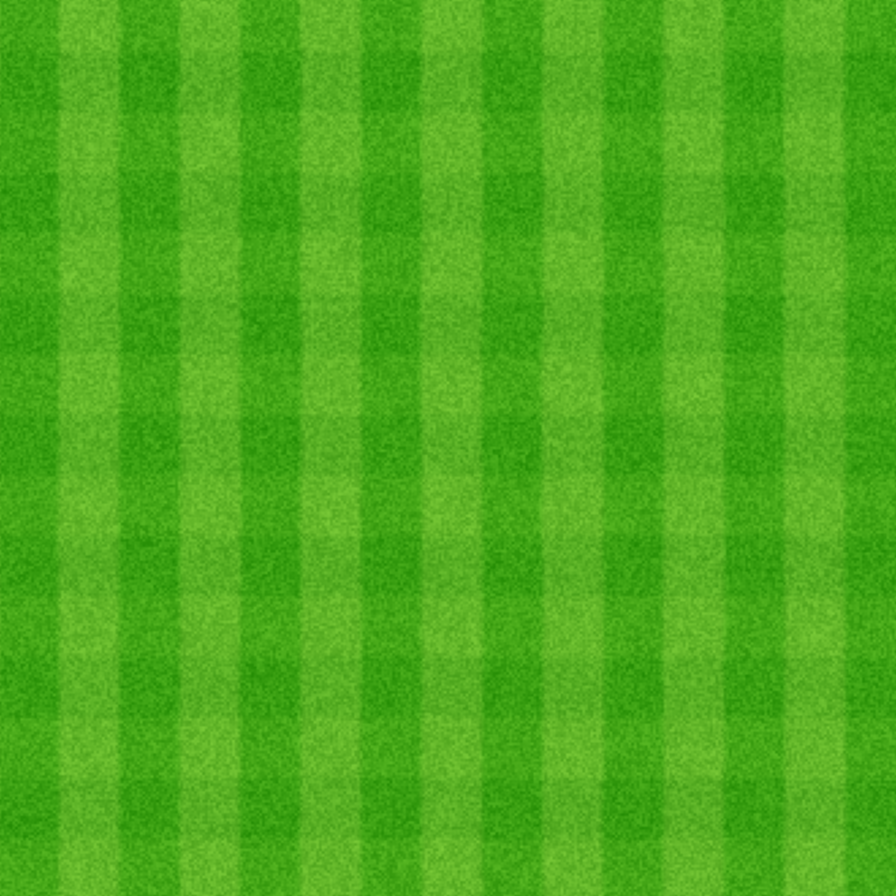
Write a WebGL 1 fragment shader that draws this texture.

```glsl
precision highp float;

uniform vec2 u_resolution;

#define BAND_WIDTH 0.0675
#define BAND_START vec2(0.0655, -0.0035)
#define EDGE_SOFTNESS 0.075
#define EDGE_WOBBLE 0.0022
#define DARK_GREEN vec3(0.244, 0.635, 0.077)
#define LIGHT_GREEN vec3(0.364, 0.698, 0.149)
#define ROW_TINT vec3(0.044, 0.030, 0.022)
#define GRAIN_TINT vec3(0.165, 0.145, 0.105)
#define GRAIN_CELLS 330.0
#define PATCH_TINT vec3(0.018, 0.012, 0.008)

float hash(vec2 p) {
    vec3 q = fract(vec3(p.xyx) * 0.1031);
    q += dot(q, q.yzx + 33.33);
    return fract((q.x + q.y) * q.z);
}

// Smooth value noise in 0..1
float noise(vec2 p) {
    vec2 cell = floor(p);
    vec2 f = fract(p);
    f = f * f * (3.0 - 2.0 * f);
    float low = mix(hash(cell), hash(cell + vec2(1.0, 0.0)), f.x);
    float high = mix(hash(cell + vec2(0.0, 1.0)), hash(cell + vec2(1.0, 1.0)), f.x);
    return mix(low, high, f.y);
}

// Alternating mown bands: 1 on light, 0 on dark
vec2 mownBands(vec2 p) {
    vec2 wave = sin(3.14159 * (p - BAND_START) / BAND_WIDTH);
    float soft = 3.14159 * EDGE_SOFTNESS;
    return smoothstep(-soft, soft, wave);
}

// Short blades: fine speckle over a softer tuft layer, centred on zero
float grassGrain(vec2 p) {
    vec2 turned = mat2(0.8, 0.6, -0.6, 0.8) * p;
    float fine = noise(p * GRAIN_CELLS);
    float tuft = noise(turned * GRAIN_CELLS * 0.7 + 17.0);
    return 0.7 * fine + 0.4 * tuft - 0.55;
}

void main() {
    vec2 uv = gl_FragCoord.xy / u_resolution;

    // Ragged band borders
    vec2 slow = vec2(noise(uv * 12.0 + 5.0), noise(uv * 12.0 + 41.0)) - 0.5;
    vec2 quick = vec2(noise(uv * 150.0 + 9.0), noise(uv * 150.0 + 73.0)) - 0.5;
    vec2 bands = mownBands(uv + EDGE_WOBBLE * (slow + quick));

    // Strong vertical stripes crossed by faint horizontal ones
    vec3 color = mix(DARK_GREEN, LIGHT_GREEN, bands.x);
    color += ROW_TINT * (bands.y - 0.5);

    // Uneven wear and blade texture
    color += PATCH_TINT * (noise(uv * 28.0 + 3.0) - 0.5);
    color += GRAIN_TINT * grassGrain(uv);

    gl_FragColor = vec4(clamp(color, 0.0, 1.0), 1.0);
}
```
